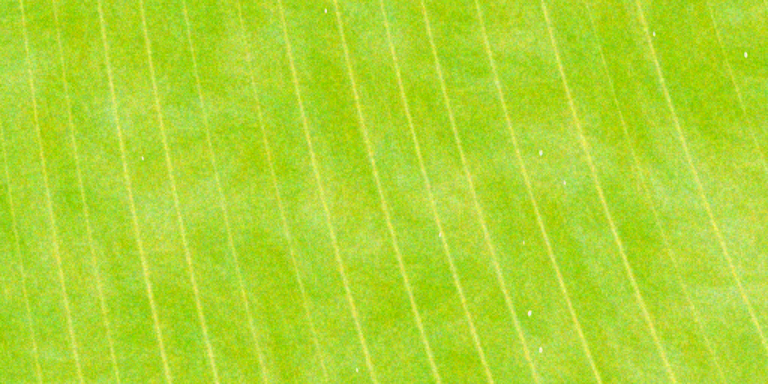
Reproduce this texture procedurally as a Shadertoy shader.

```glsl
// A backlit green leaf blade: slanted, gently bowed pale veins over mottled
// lime tissue. Veins are jittered repeats in a sheared coordinate, mottling is
// layered warped sines, flecks are cellular, and fine colour grain is hashed.

#define VEIN_DENSITY 9.6    // veins per canvas height at the left edge
#define VEIN_SPREAD 0.95    // how fast veins widen out to the right
#define VEIN_WIDTH 0.0045
#define VEIN_JITTER 0.36
#define MOTTLE_SCALE 8.0
#define GRAIN_CELLS 256.0
#define GRAIN_AMOUNT vec3(0.15, 0.07, 0.22)
#define FLECK_CELLS 9.0
#define FLECK_CHANCE 0.09
#define LEAF_DEEP vec3(0.61, 0.81, 0.03)
#define LEAF_PALE vec3(0.77, 0.885, 0.43)
#define VEIN_COLOR vec3(0.90, 0.93, 0.42)

vec3 hash3(vec2 cell) {
    vec3 h = fract(cell.xyx * vec3(0.1031, 0.1030, 0.0973));
    h += dot(h, h.yxz + 33.33);
    return fract((h.xxy + h.yzz) * h.zyx);
}

// Smoothly interpolated colour noise, centred on zero
vec3 grain(vec2 p) {
    vec2 cell = floor(p), f = smoothstep(0.0, 1.0, p - cell);
    vec3 low = mix(hash3(cell), hash3(cell + vec2(1, 0)), f.x);
    vec3 high = mix(hash3(cell + vec2(0, 1)), hash3(cell + vec2(1, 1)), f.x);
    return mix(low, high, f.y) - 0.5;
}

// Layered sines, rotated and warped at each octave
float mottle(vec2 p) {
    float sum = 0.0, amp = 0.5;
    for (int i = 0; i < 6; i++) {
        p = mat2(0.8, 0.6, -0.6, 0.8) * p * 1.7 + 3.1;
        p += 0.9 * sin(p.yx * 0.8 + float(i));
        sum += amp * sin(p.x) * cos(p.y);
        amp *= 0.72;
    }
    return sum;
}

// Returns the vein core in x and its soft halo in y
vec2 veins(float u, float toDistance, float down, float pixel) {
    vec2 result = vec2(0.0);
    for (int i = -1; i <= 1; i++) {
        float id = floor(u) + float(i);
        vec3 rnd = hash3(vec2(id + 40.0, 7.0));
        float center = id + 0.5 + VEIN_JITTER * (rnd.x - 0.5);
        float d = abs(u - center) * toDistance;
        float strength = mix(0.42, 1.0, rnd.y) * mix(0.8, 1.05, down);
        float width = VEIN_WIDTH * mix(0.7, 1.15, rnd.y) * mix(0.85, 1.2, down);
        width += 0.3 * pixel;
        float core = exp(-d * d / (width * width));
        float halo = exp(-d / (4.0 * VEIN_WIDTH));
        result = max(result, strength * vec2(core, halo));
    }
    return result;
}

// Small pale flecks, one candidate per cell
float flecks(vec2 p, float pixel) {
    vec2 cell = floor(p * FLECK_CELLS);
    vec3 rnd = hash3(cell + 19.0);
    vec3 shape = hash3(cell + 71.0);
    vec2 d = p - (cell + 0.2 + 0.6 * rnd.xy) / FLECK_CELLS;
    d.x += 0.35 * (shape.y - 0.5) * d.y;
    float radius = mix(0.003, 0.0065, shape.x * shape.x);
    float dist = length(d * vec2(1.2, 0.7)) - radius;
    float disc = 1.0 - smoothstep(-pixel, pixel, dist);
    return step(rnd.z, FLECK_CHANCE) * disc;
}

void mainImage(out vec4 fragColor, in vec2 fragCoord) {
    vec2 p = fragCoord / iResolution.y;
    float pixel = 1.0 / iResolution.y;
    float down = 1.0 - p.y;

    // Follow the bowed veins up to where they meet the top edge
    float bow = down * (0.75 + 0.25 * down);
    float stretch = 1.0 + 0.14 * bow;
    float top = (p.x - 0.15 * bow) / stretch;
    float u = top * (VEIN_DENSITY - VEIN_SPREAD * top);
    float toDistance = 0.96 * stretch / (VEIN_DENSITY - 2.0 * VEIN_SPREAD * top);

    // Pale patches, with a light middle band and a light lower right corner
    vec2 along = vec2(top, p.y * 0.8);
    float patches = mottle(along * MOTTLE_SCALE);
    float fine = mottle(vec2(top * 50.0, p.y * 22.0));
    float band = exp(-pow((down - 0.5) / 0.2, 2.0));
    float corner = smoothstep(1.55, 1.95, p.x) * smoothstep(0.4, 0.6, down);
    float pale = 0.29 + 0.42 * patches + 0.11 * fine + 0.15 * band + 0.28 * corner;
    pale -= 0.12 * smoothstep(1.2, 1.9, p.x) * smoothstep(0.5, 0.2, down);
    pale += 0.035 * sin(u * 19.0 + 2.0 * patches) * sin(u * 31.0 + 1.0);
    vec3 color = mix(LEAF_DEEP, LEAF_PALE, clamp(pale, 0.0, 1.0));

    // Slow drift between golden and greener tissue
    float gold = mottle(along.yx * 11.0 + 5.0);
    color += gold * vec3(0.05, 0.0, -0.03);

    vec2 vein = veins(u, toDistance, down, pixel);
    color = mix(color, LEAF_PALE, 0.22 * vein.y);
    color = mix(color, VEIN_COLOR, min(0.9 * vein.x, 1.0));
    color = mix(color, vec3(0.97, 0.95, 0.83), 0.9 * flecks(p, pixel));

    // Fine speckle plus a softer, slightly larger one
    vec3 speckle = grain(p * GRAIN_CELLS - 0.5);
    speckle += 0.7 * grain(p * GRAIN_CELLS * 0.47 + 31.0);
    color += GRAIN_AMOUNT * (speckle + 0.25 * speckle.y);
    fragColor = vec4(clamp(color, 0.0, 1.0), 1.0);
}
```
